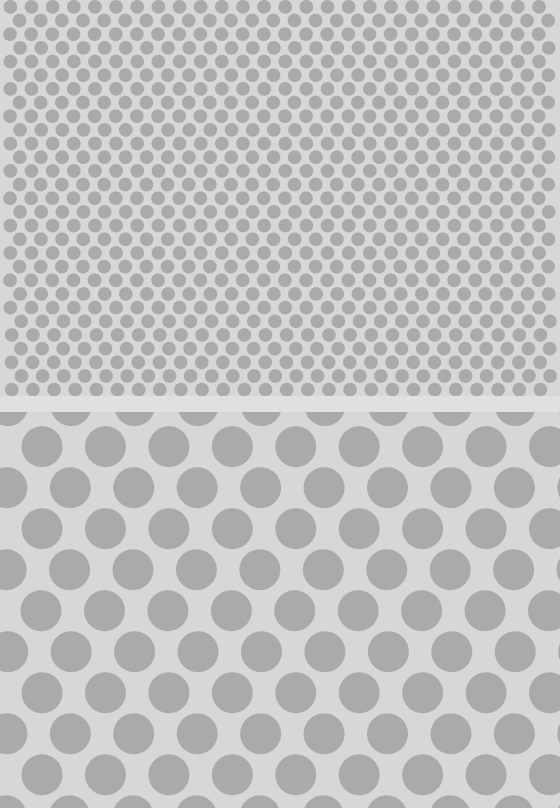
Top, the full canvas; bottom, a detail of the centre.
A Shadertoy shader for this pattern:

```glsl
// Flat grey dots in staggered rows on a pale ground, 26 across and 29 down.
// Each row repeats one disc distance function; small row offsets recur every
// six rows, and the lowest rows slip sideways. Lengths are in canvas widths.

#define COLUMNS 26.0
#define ROWS 29.0
#define PITCH vec2(0.03776, 0.024414)
#define FIRST_DOT vec2(0.01835, 0.0122)
#define DOT_RADIUS 0.01217
#define STAGGER 0.0170
#define SLIP_ROW 23.0
#define SLIP 0.0025
#define DRIFT 0.0005
#define GROUND_COLOR vec3(0.843)
#define DOT_COLOR vec3(0.667)

// Sideways misregistration of a row, in units of DRIFT
float rowDrift(float row) {
    const float drift[6] = float[6](0.3, -0.9, -0.9, 1.0, 0.3, 0.0);
    return drift[int(mod(row, 6.0))];
}

// Horizontal centre of the first dot in a row
float rowStart(float row) {
    return FIRST_DOT.x
         + STAGGER * mod(row, 2.0)
         + SLIP * step(SLIP_ROW, row)
         + DRIFT * rowDrift(row);
}

// Signed distance to the nearest dot of one row
float rowDistance(vec2 p, float row) {
    float start = rowStart(row);
    float column = clamp(round((p.x - start) / PITCH.x), 0.0, COLUMNS - 1.0);
    vec2 center = vec2(start + column * PITCH.x, FIRST_DOT.y + row * PITCH.y);
    return length(p - center) - DOT_RADIUS;
}

void mainImage(out vec4 fragColor, in vec2 fragCoord) {
    // Measure down from the top edge
    float pixel = 1.0 / iResolution.x;
    vec2 p = vec2(fragCoord.x, iResolution.y - fragCoord.y) * pixel;

    // Nearest dot among this row and its neighbours
    float nearestRow = round((p.y - FIRST_DOT.y) / PITCH.y);
    float dist = 1.0;
    for (float i = -1.0; i <= 1.0; i++) {
        float row = clamp(nearestRow + i, 0.0, ROWS - 1.0);
        dist = min(dist, rowDistance(p, row));
    }

    // Edge blended across about one pixel
    float coverage = clamp(0.5 - dist / pixel, 0.0, 1.0);
    fragColor = vec4(mix(GROUND_COLOR, DOT_COLOR, coverage), 1.0);
}
```
